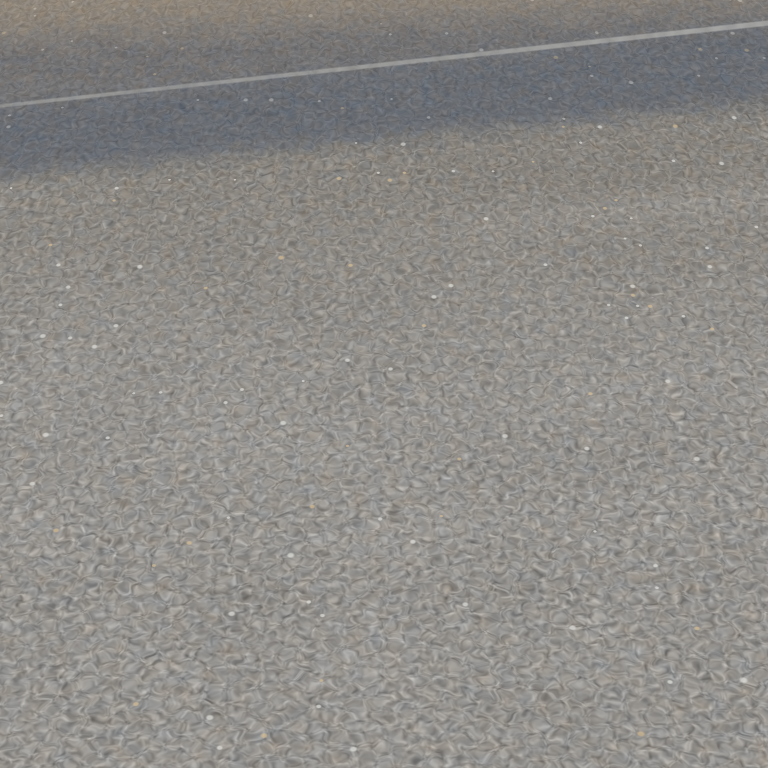
This texture is drawn by a WebGL 1 fragment shader. Its source:

```glsl
precision highp float;
// Sunlit asphalt receding towards a dark band of road with a thin painted line.
// Soft slanted edges set the tones; warped gradient noise on a perspective
// grid makes the grain, and hashed cells scatter small pale stones.

uniform vec2 u_resolution;

// Tones
const vec3 ASPHALT_NEAR = vec3(0.585, 0.575, 0.560);
const vec3 ASPHALT_FAR  = vec3(0.535, 0.520, 0.498);
const vec3 BAND_LOW     = vec3(0.415, 0.428, 0.450);
const vec3 BAND_HIGH    = vec3(0.458, 0.453, 0.455);
const vec3 DUST         = vec3(0.560, 0.525, 0.480);
const vec3 PAINT        = vec3(0.660, 0.660, 0.650);

// Slanted edges: height at the left side, then slope
const vec2 BAND_EDGE  = vec2(0.768, 0.095);
const vec2 PAINT_LINE = vec2(0.862, 0.108);
const vec2 DUST_EDGE  = vec2(0.950, 0.047);
const vec2 PALE_TRACK = vec2(0.650, 0.095);

// Grain
const float GRAIN_NEAR = 0.0115;   // cell size at the bottom
const float GRAIN_SHRINK = 0.0050; // loss of size over the full height
const float GRAIN_FLATTEN = 1.4;
const float GRAIN_CONTRAST = 0.21;
const float STONE_CELL = 2.2;      // stone spacing in grain cells
const float STONE_SHARE = 0.035;

float hash(vec2 p) {
  vec3 q = fract(p.xyx * 0.1031);
  q += dot(q, q.yzx + 33.33);
  return fract((q.x + q.y) * q.z);
}

vec2 hash2(vec2 p) {
  return vec2(hash(p), hash(p + vec2(57.0, 113.0)));
}

float cornerSlope(vec2 cell, vec2 offset) {
  return dot(hash2(cell) * 2.0 - 1.0, offset);
}

float gradientNoise(vec2 p) {
  vec2 i = floor(p), f = fract(p);
  vec2 w = f * f * f * (f * (f * 6.0 - 15.0) + 10.0);
  vec2 e = vec2(1.0, 0.0);
  float low = mix(cornerSlope(i, f), cornerSlope(i + e, f - e), w.x);
  float high = mix(cornerSlope(i + e.yx, f - e.yx), cornerSlope(i + 1.0, f - 1.0), w.x);
  return mix(low, high, w.y);
}

// Signed height above a slanted edge
float above(vec2 uv, vec2 edge) {
  return uv.y - edge.x - edge.y * uv.x;
}

// Grid whose cells shrink evenly with height
vec2 groundGrid(vec2 uv) {
  float size = GRAIN_NEAR - GRAIN_SHRINK * uv.y;
  float rows = log(GRAIN_NEAR / size) / GRAIN_SHRINK;
  return vec2((uv.x - 0.5) / size + 200.0, rows * GRAIN_FLATTEN);
}

float grain(vec2 p) {
  vec2 bend = vec2(gradientNoise(p * 0.6 + 31.0), gradientNoise(p * 0.6 + 73.0));
  p += bend * 1.3;
  return gradientNoise(p) + 0.65 * gradientNoise(p * 1.9 + 17.0);
}

// Pale stone coverage in x, its own random value in y
vec2 stones(vec2 p) {
  p /= STONE_CELL;
  vec2 cell = floor(p);
  float pick = hash(cell + 7.0);
  vec2 offset = fract(p) - mix(vec2(0.3), vec2(0.7), hash2(cell + 19.0));
  float radius = mix(0.14, 0.29, hash(cell + 41.0));
  float cover = 1.0 - smoothstep(radius * 0.35, radius, length(offset));
  return vec2(cover * step(pick, STONE_SHARE), hash(cell + 91.0));
}

void main() {
  vec2 uv = gl_FragCoord.xy / u_resolution;
  vec2 ground = groundGrid(uv);
  float mottle = gradientNoise(uv * vec2(5.0, 11.0) + 3.0);
  float ragged = gradientNoise(uv * vec2(18.0, 50.0) + 9.0);

  // Sunlit asphalt with a faint worn track
  vec3 color = mix(ASPHALT_NEAR, ASPHALT_FAR, smoothstep(0.45, 0.82, uv.y));
  float track = above(uv, PALE_TRACK) / 0.022;
  color += 0.035 * exp(-track * track) * smoothstep(0.35, 0.95, uv.x);
  color += 0.025 * mottle;

  // Dark band, lighter beyond the line, then dust along the far side
  float lineHeight = above(uv, PAINT_LINE);
  vec3 band = mix(BAND_LOW, BAND_HIGH, smoothstep(-0.03, 0.025, lineHeight));
  band += 0.025 * ragged;
  float shade = smoothstep(-0.022, 0.026, above(uv, BAND_EDGE) + 0.018 * ragged);
  color = mix(color, band, shade);
  float dust = smoothstep(-0.035, 0.04, above(uv, DUST_EDGE) + 0.012 * ragged);
  color = mix(color, DUST, dust);

  // Grain, calmer inside the band and with distance
  float contrast = GRAIN_CONTRAST * mix(1.0, 0.72, smoothstep(0.2, 0.8, uv.y));
  contrast *= mix(1.0, 0.6, shade);
  color += contrast * grain(ground) * vec3(1.0, 0.99, 0.96);
  float tint = gradientNoise(ground * 0.45 + 140.0);
  color += 0.03 * tint * vec3(1.0, 0.1, -1.0);

  // Scattered stones, some of them warm
  vec2 stone = stones(ground);
  vec3 stoneColor = mix(vec3(0.86, 0.86, 0.84), vec3(0.82, 0.73, 0.58), step(0.75, stone.y));
  color = mix(color, stoneColor, stone.x * mix(0.75, 0.4, shade));

  // Worn painted line, wider towards the right
  float halfWidth = mix(0.0022, 0.0034, uv.x);
  float soft = max(0.0014, 0.7 / u_resolution.y);
  float paint = 1.0 - smoothstep(halfWidth - soft, halfWidth + soft, abs(lineHeight));
  float wear = 0.85 + 0.4 * gradientNoise(uv * vec2(60.0, 20.0));
  color = mix(color, PAINT, paint * clamp(wear * mix(0.65, 1.0, uv.x), 0.0, 1.0));

  gl_FragColor = vec4(clamp(color, 0.0, 1.0), 1.0);
}
```
